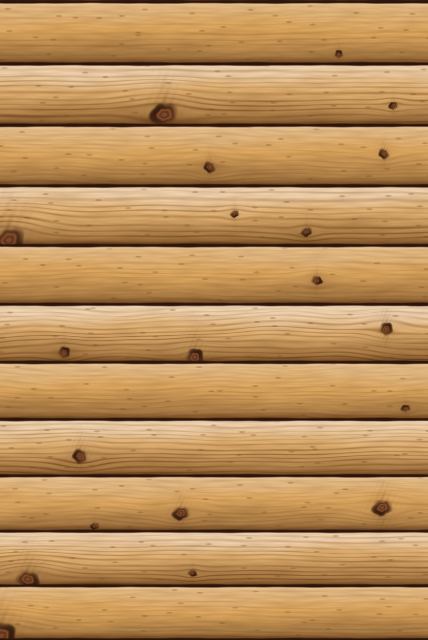
This texture is drawn by a Shadertoy shader. Its source:

```glsl
const float FIRST_SEAM = 0.0026;   // top seam, in canvas heights
const float PITCH = 0.0979;        // height of the top plank
const float SHRINK = 0.000663;     // planks get slimmer downwards
const float SEAM_WIDTH = 0.026;    // in plank heights
const float KNOT_SLOTS = 3.0;
const float KNOT_CHANCE = 0.58;
const float GRAIN_DEPTH = 0.27;
const float FIBRE_DEPTH = 0.11;
const float TAU = 6.28318;

const vec3 CREAM = vec3(0.92, 0.81, 0.68);
const vec3 SAND  = vec3(0.86, 0.69, 0.47);
const vec3 HONEY = vec3(0.84, 0.63, 0.35);
const vec3 BROWN = vec3(0.65, 0.47, 0.26);
const vec3 UMBER = vec3(0.43, 0.27, 0.12);
const vec3 BARK  = vec3(0.17, 0.08, 0.04);
const vec3 HEART = vec3(0.43, 0.24, 0.13);

float hash(vec2 p) {
    p = fract(p * vec2(0.1031, 0.1137));
    p += dot(p, p.yx + 33.33);
    return fract((p.x + p.y) * p.x * 17.0 + p.y * 91.7);
}

// Distance to the nearest scattered point
float cellular(vec2 p) {
    vec2 cell = floor(p);
    float nearest = 2.0;
    for (int j = -1; j <= 1; j++)
    for (int i = -1; i <= 1; i++) {
        vec2 c = cell + vec2(i, j);
        vec2 point = c + vec2(hash(c + 7.3), hash(c + 51.9));
        nearest = min(nearest, length(p - point));
    }
    return nearest;
}

// Slow layered sines, roughly -1 to 1
float waves(vec2 p, float seed) {
    return 0.5 * sin(p.x + 1.7 * p.y + seed)
         + 0.3 * sin(2.3 * p.x - 2.1 * p.y + seed * 2.7)
         + 0.2 * sin(4.9 * p.x + 3.4 * p.y + seed * 4.1);
}

// Rounded plank: light from above, dark underside
vec3 plankColour(float v, float paleness, float tone) {
    vec3 top = mix(SAND, CREAM, paleness);
    vec3 middle = mix(HONEY, SAND, paleness * 0.75);
    vec3 c = mix(top, middle, smoothstep(0.08, 0.5, v + tone));
    c = mix(c, BROWN, smoothstep(0.4, 0.92, v + tone));
    return mix(c, UMBER, 0.85 * smoothstep(0.84, 1.0, v));
}

void mainImage(out vec4 fragColor, in vec2 fragCoord) {
    vec2 p = fragCoord / iResolution.y;
    float aspect = iResolution.x / iResolution.y;

    // Plank index n from the top, v runs 0 to 1 down each plank
    float depth = 1.0 - p.y - FIRST_SEAM;
    float root = sqrt(PITCH * PITCH - 4.0 * SHRINK * depth);
    float row = (PITCH - root) / (2.0 * SHRINK);
    float n = floor(row);
    float v = row - n;
    float aa = 1.0 / (iResolution.y * root);
    vec2 q = vec2(p.x / 0.09, v);
    float width = aspect / 0.09;
    float seed = n * 5.31 + 2.0;
    float character = hash(vec2(n + 3.0, 19.0));
    float paleness = mix(0.12, 0.9, mod(n, 2.0)) + 0.2 * (character - 0.5);

    // Knots bend the grain and leave stained wood around them
    float grainV = v;
    float heart = 0.0, rim = 0.0, stain = 0.0, knotRing = 0.0;
    for (float i = 0.0; i < KNOT_SLOTS; i++) {
        vec2 id = vec2(n * 3.7 + 11.0, i * 13.1 + 5.0);
        if (hash(id) > KNOT_CHANCE) continue;
        float size = mix(0.045, 0.19, pow(hash(id + 8.4), 2.5));
        vec2 centre = vec2((i + hash(id + 2.6)) * width / KNOT_SLOTS,
                           mix(0.15, 0.93, sqrt(hash(id + 4.9))));
        vec2 d = q - centre;
        float angle = atan(d.y, d.x);
        float wobble = 1.0 + 0.1 * sin(2.0 * angle + id.x) + 0.07 * sin(5.0 * angle + id.y);
        float r = length(d * vec2(0.85, 1.0)) / (size * wobble);
        float soft = aa / size + 0.08;
        float swell = exp(-dot(d * vec2(0.55, 1.0), d * vec2(0.55, 1.0)) / (size * size * 7.0));
        grainV -= d.y * 0.8 * swell;
        float inside = 1.0 - smoothstep(1.0 - soft, 1.0 + soft, r);
        heart = max(heart, inside);
        knotRing += inside * (0.5 + 0.5 * sin(r * 14.0));
        float crack = 0.55 + 0.45 * sin(angle + id.x * 2.0);
        rim = max(rim, crack * (1.0 - smoothstep(0.1, 0.28 + soft, abs(r - 1.0))));
        float flare = exp(-abs(d.x) / size * 0.9 - abs(d.y) / size * 0.45);
        stain = max(stain, flare * (0.7 + 0.3 * sin(d.x / size * 7.0 + 3.0 * d.y / size)));
    }

    // Growth lines
    float bend = mix(0.03, 0.13, character * character);
    float w = grainV + bend * waves(vec2(q.x * 0.65, grainV * 1.2), seed);
    float count = mix(8.0, 13.0, hash(vec2(n + 9.0, 41.0)));
    float phase = TAU * count * w + 1.3 * sin(w * 17.0 + seed);
    float line = pow(0.5 + 0.5 * sin(phase), 3.0);
    float strength = mix(0.35, 1.0, mod(n, 2.0)) * (0.65 + 0.35 * waves(vec2(q.x * 0.5, v * 6.0), seed + 4.0));
    strength *= 0.55 + 0.6 * smoothstep(0.0, 0.6, v);

    // Fine fibres, broad tone and tiny flecks
    float fibre = cellular(vec2(q.x * 1.8 + n * 17.0, w * 20.0 + n * 31.0)) - 0.45;
    float tone = 0.08 * waves(vec2(q.x * 0.8, v * 3.0), seed + 1.0);
    float fleck = 1.0 - smoothstep(0.03, 0.1, cellular(vec2(q.x * 1.3, v * 4.0 + n * 9.0)));

    vec3 col = plankColour(v, clamp(paleness, 0.0, 1.0), tone);
    col *= 1.0 - GRAIN_DEPTH * line * strength * vec3(0.7, 0.95, 1.25);
    col *= 1.0 - FIBRE_DEPTH * fibre * vec3(0.8, 1.0, 1.2);
    col = mix(col, UMBER, 0.3 * fleck);
    col = mix(col, UMBER, 0.6 * stain);
    col = mix(col, HEART * (0.8 + 0.35 * knotRing), heart * 0.9);
    col = mix(col, BARK, rim * 0.85);

    // Lit upper lip and dark gap between planks
    float lip = smoothstep(0.015, 0.035, v) * (1.0 - smoothstep(0.045, 0.085, v));
    col = mix(col, CREAM, lip * 0.45);
    float edge = min(v, 1.0 - v);
    float gap = SEAM_WIDTH * (1.0 + 0.25 * waves(vec2(q.x * 3.0, 0.0), floor(row + 0.5)));
    col = mix(BARK, col, smoothstep(gap - aa, gap + aa, edge));
    fragColor = vec4(col, 1.0);
}
```
